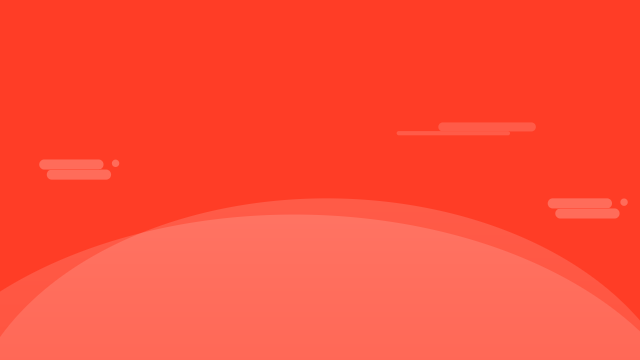
A Shadertoy shader for this background:

```glsl
// Flat red sky with two translucent overlapping hills and rounded pill clouds.

#define SKY_COLOR   vec3(1.0, 0.24, 0.15)
#define HAZE_COLOR  vec3(1.0)
#define HILL_TOP    0.152   // hill opacity at the crest
#define HILL_BASE   0.118   // hill opacity at the lower edge
#define CREST_Y     0.42    // height where the hill fade starts
#define CLOUD_ALPHA 0.24
#define STREAK_ALPHA 0.155
#define CLOUD_RADIUS 0.014

// Pixel coverage of a signed distance given in canvas heights.
float coverage(float d) {
    return clamp(0.5 - d * iResolution.y, 0.0, 1.0);
}

// Approximate signed distance to an ellipse.
float ellipse(vec2 p, vec2 center, vec2 radii) {
    vec2 q = (p - center) / radii;
    float k = length(q);
    return k * (k - 1.0) / max(length(q / radii), 1e-4);
}

// Horizontal capsule spanning left to right, including its round caps.
float pill(vec2 p, float left, float right, float y, float radius) {
    float x = clamp(p.x, left + radius, right - radius);
    return length(p - vec2(x, y)) - radius;
}

// Two staggered pills and a dot, anchored at the left end of their seam.
float cloud(vec2 p, vec2 anchor) {
    p -= anchor;
    float upper = pill(p, 0.0, 0.1785, CLOUD_RADIUS, CLOUD_RADIUS);
    float lower = pill(p, 0.021, 0.1995, -CLOUD_RADIUS, CLOUD_RADIUS);
    float dot_ = length(p - vec2(0.212, 0.0174)) - 0.0102;
    return min(min(upper, lower), dot_);
}

// A thick bar resting on a longer, thin one.
float streak(vec2 p) {
    float thick = pill(p, 1.2176, 1.4884, 0.6474, 0.0125);
    float thin = pill(p, 1.1019, 1.4167, 0.6300, 0.0058);
    return min(thick, thin);
}

void mainImage(out vec4 fragColor, in vec2 fragCoord) {
    vec2 p = fragCoord / iResolution.y;
    vec3 color = SKY_COLOR;

    // Clouds
    float clouds = min(cloud(p, vec2(0.109, 0.529)), cloud(p, vec2(1.5215, 0.421)));
    color = mix(color, HAZE_COLOR, CLOUD_ALPHA * coverage(clouds));
    color = mix(color, HAZE_COLOR, STREAK_ALPHA * coverage(streak(p)));

    // Hills, fading toward the bottom; their overlap brightens
    float hillAlpha = mix(HILL_BASE, HILL_TOP, clamp(p.y / CREST_Y, 0.0, 1.0));
    float backHill = ellipse(p, vec2(0.907, -0.237), vec2(1.009, 0.686));
    float frontHill = ellipse(p, vec2(0.817, -0.329), vec2(1.157, 0.733));
    color = mix(color, HAZE_COLOR, hillAlpha * coverage(backHill));
    color = mix(color, HAZE_COLOR, hillAlpha * coverage(frontHill));

    fragColor = vec4(color, 1.0);
}
```
